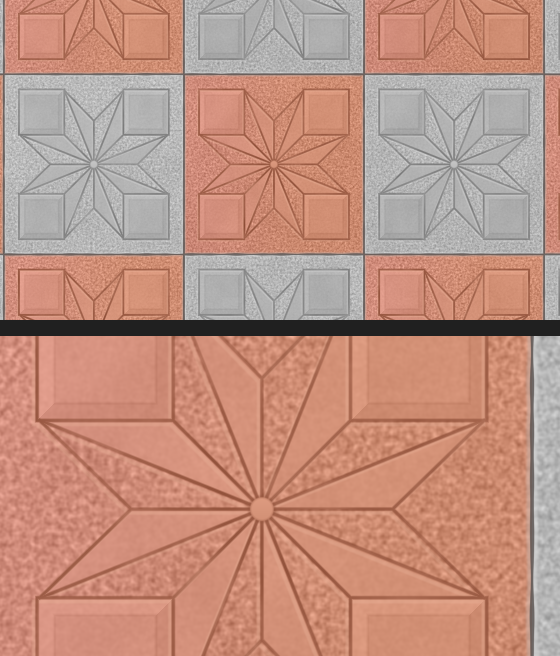
Top: the whole. Bottom: its middle third, enlarged.
Give the GLSL for this pattern, as a WebGL 2 fragment shader.

```glsl
#version 300 es
precision highp float;
uniform vec2 u_resolution;
out vec4 fragColor;

vec2 hash2(vec2 p) {
  vec3 h = fract(p.xyx * vec3(0.1031, 0.103, 0.0973));
  h += dot(h, h.yzx + 33.33);
  return fract((h.xx + h.yz) * h.zy);
}

float gradDot(vec2 cell, vec2 offset) {
  return dot(hash2(cell) * 2.0 - 1.0, offset);
}

float gradientNoise(vec2 p) {
  vec2 i = floor(p), f = fract(p), e = vec2(1.0, 0.0);
  vec2 u = f * f * f * (f * (f * 6.0 - 15.0) + 10.0);
  return mix(mix(gradDot(i, f), gradDot(i + e, f - e), u.x),
             mix(gradDot(i + e.yx, f - e.yx), gradDot(i + 1.0, f - 1.0), u.x), u.y);
}

float segment(vec2 p, vec2 a, vec2 b) {
  vec2 d = b - a;
  return length(p - a - d * clamp(dot(p - a, d) / dot(d, d), 0.0, 1.0));
}

// Mirror the tile into the wedge between the vertical axis and the diagonal
vec2 foldWedge(vec2 q) {
  q = abs(q);
  return q.x > q.y ? q.yx : q;
}

float squareDistance(vec2 q) {
  vec2 s = abs(abs(q) - 0.29);
  return max(s.x, s.y) - 0.126;
}

// Distance to the nearest carved line of the star or the corner squares
float carvedDistance(vec2 q) {
  vec2 w = foldWedge(q), tip = vec2(0.165, 0.412), notch = vec2(0.0, 0.242);
  float d = segment(w, vec2(0.0), notch);
  d = min(d, segment(w, vec2(0.0), tip));
  d = min(d, segment(w, vec2(0.0), vec2(0.165)));
  d = min(d, segment(w, notch, tip));
  return min(d, abs(squareDistance(q)));
}

void main() {
  vec2 grid = gl_FragCoord.xy / u_resolution.x * 3.109 - vec2(0.021, 0.364);
  float px = 3.109 / u_resolution.x;
  vec2 id = floor(grid), q = fract(grid) - 0.5;
  vec2 rnd = hash2(id + 17.0);
  float clay = mod(id.x + id.y, 2.0);
  vec3 base = mix(vec3(0.715), vec3(0.805, 0.545, 0.44), clay);
  vec3 groove = mix(vec3(0.47), vec3(0.56, 0.31, 0.22), clay);
  vec3 shine = mix(vec3(0.84), vec3(0.91, 0.69, 0.59), clay);

  // Star facets alternate between smooth and stippled
  vec2 w = foldWedge(q);
  float star = smoothstep(px, -px, max(w.x - 0.165, w.y - w.x * 1.03 - 0.242));
  float turn = sign(q.x * q.y * (abs(q.x) - abs(q.y)));
  float facet = star * smoothstep(-px, px, turn * (0.4 * w.y - w.x));
  float box = squareDistance(q);
  float square = smoothstep(px, -px, box);
  float smoothArea = max(facet, square);

  // Stippled grain, soft stains and broad light across the tile
  float grain = gradientNoise(grid * 75.0) + 0.6 * gradientNoise(grid * 130.0 + 9.0);
  float stain = gradientNoise(grid * 5.0 + rnd * 20.0) + 0.5 * gradientNoise(grid * 17.0);
  float light = grain * mix(0.17, 0.03, smoothArea) + stain * 0.035;
  light += (rnd.x - 0.5) * 0.025 + q.y * 0.02;
  light += facet * mix(-0.012, 0.025, clay) + square * mix(-0.025, 0.02, clay);
  vec3 color = base + light;
  color += clay * vec3(0.01, 0.0, 0.04) * smoothstep(0.25, -0.5, q.x);

  // Bevelled rims of the corner squares, lit from the upper left
  vec2 v = q - sign(q) * 0.29;
  float slope = abs(v.x) > abs(v.y) ? -sign(v.x) : sign(v.y);
  float rim = square * smoothstep(-0.032 - px, -0.032 + px, box);
  color += rim * (slope * 0.03 + 0.005);
  color -= 0.035 * smoothstep(0.003 + px, 0.0, abs(box + 0.032));

  // Carved lines with a lit lower edge
  float lit = smoothstep(0.004 + px, 0.001, carvedDistance(q + vec2(0.006, 0.007)));
  float cut = smoothstep(0.0035 + px, 0.001, carvedDistance(q));
  color = mix(color, shine, lit * 0.4);
  color = mix(color, groove, cut * (0.72 + 0.5 * stain));

  // Small raised hub
  float r = length(q);
  color = mix(color, base + 0.04 + q.y, smoothstep(0.022 + px, 0.022 - px, r));
  color = mix(color, groove, 0.35 * smoothstep(0.004 + px, 0.0, abs(r - 0.023)));

  // Worn pale tile edges and dark joints
  vec2 edge = 0.5 - abs(q);
  float gap = min(edge.x, edge.y) + 0.004 * gradientNoise(grid * 12.0);
  color = mix(color, mix(shine, vec3(0.78, 0.68, 0.64), clay),
              0.6 * smoothstep(0.012 + px, 0.006, gap));
  color = mix(color, vec3(0.36, 0.33, 0.32), 0.85 * smoothstep(0.003 + px, 0.002, gap));
  fragColor = vec4(clamp(color, 0.0, 1.0), 1.0);
}
```
